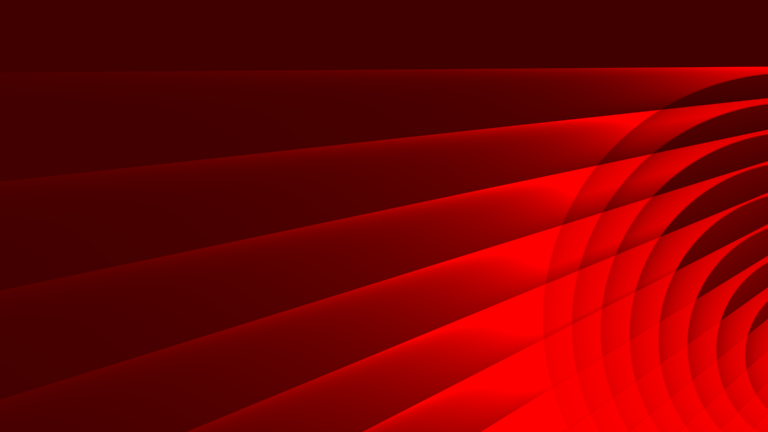
Reproduce this background procedurally as a Shadertoy shader.

```glsl
// Red fan of overlapping blades that spread leftward from a point off the right side.
// Each blade has a lit upper edge and fades below it; nested discs at the right
// cast stepped shadows, the innermost one of every blade being nearly black.

const float BACKDROP = 0.255;

// Signed distance to the disc with the given index; discs shrink and drift inward.
float discDistance(vec2 p, float index) {
    vec2 centre = vec2(1.829 + 0.0104 * index, 0.259 - 0.0116 * index);
    return length(p - centre) - (0.572 - 0.0565 * index);
}

// Red level of one blade; across runs from 0 at its upper edge to 1 at its lower edge.
float bladeLevel(vec2 p, float blade, float across) {
    if (blade < 0.0) return BACKDROP;
    float away = max(discDistance(p, 0.0), 0.0);

    // Wide glow, light close to the discs, and the thin lit edge
    float strength = min(0.1 + 0.19 * blade, 0.95);
    float level = BACKDROP + strength * exp(-away / 0.36) * (1.2 - 0.45 * across);
    level += 0.6 * exp(-away / 0.08) * (1.0 - across);
    float rim = blade < 0.5 ? 0.36 : 0.55;
    level += rim * exp(-away / 0.6 - across / 0.12);
    level = min(level, 1.0);

    // Stepped shadows inside the discs
    float soft = 1.2 / iResolution.y;
    for (int i = 0; i < 9; i++) {
        float index = float(i);
        if (index > blade) break;
        float depth = -discDistance(p, index);
        float inside = smoothstep(-soft, soft, depth);
        float order = blade - index;
        if (order < 0.5) {
            float dark = 0.25 + 0.025 * blade + 0.1 * (1.0 - across);
            level = mix(level, min(level, dark), inside);
        } else {
            float shadow = 0.5 * pow(0.66, order) * exp(-max(depth, 0.0) / 0.05);
            level *= 1.0 - inside * shadow;
        }
    }
    return level;
}

void mainImage(out vec4 fragColor, in vec2 fragCoord) {
    vec2 p = fragCoord / iResolution.y;

    // Slope of the ray through the apex, counted in blades
    vec2 toApex = vec2(2.5, 0.853) - p;
    float slope = toApex.y / toApex.x;
    float fan = (slope - 0.0079) / 0.1009;
    float blade = floor(fan);
    float across = fan - blade;

    // Blend with the blade above over about one pixel
    float pixel = sqrt(1.0 + slope * slope) / (toApex.x * 0.1009 * iResolution.y);
    float cover = clamp(across / (1.3 * pixel), 0.0, 1.0);
    float level = mix(bladeLevel(p, blade - 1.0, 1.0), bladeLevel(p, blade, across), cover);

    fragColor = vec4(level, 0.0, 0.0, 1.0);
}
```
